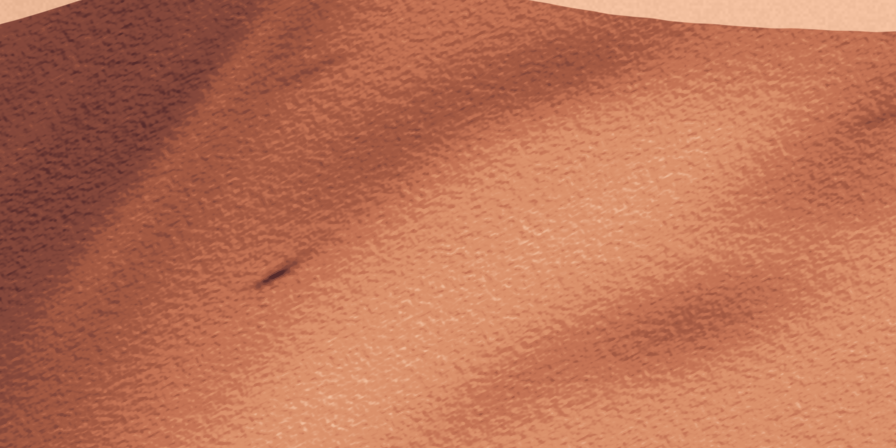
Give the GLSL for this texture, as a Shadertoy shader.

```glsl
// Sunlit sand dune with soft diagonal hollows, wind creases and grainy relief
#define GRAIN_SCALE 95.0
#define GRAIN_DEPTH 0.36
#define SPECKLE 0.07
#define SHADE_TONE 0.21
#define SUN_TONE 0.80
#define SHADOW_COLOR vec3(0.34, 0.17, 0.17)
#define DARK_COLOR vec3(0.52, 0.28, 0.23)
#define RUST_COLOR vec3(0.64, 0.35, 0.26)
#define SAND_COLOR vec3(0.77, 0.45, 0.33)
#define LIGHT_COLOR vec3(0.86, 0.57, 0.42)
#define PALE_COLOR vec3(0.95, 0.75, 0.62)

float hash(vec2 p) {
    vec3 q = fract(vec3(p.xyx) * 0.1031);
    q += dot(q, q.yzx + 33.33);
    return fract((q.x + q.y) * q.z);
}

float noise(vec2 p) {
    vec2 i = floor(p), f = fract(p);
    f = f * f * (3.0 - 2.0 * f);
    return mix(mix(hash(i), hash(i + vec2(1, 0)), f.x),
               mix(hash(i + vec2(0, 1)), hash(i + vec2(1, 1)), f.x), f.y);
}

vec2 turn(vec2 p, float degrees) {
    float a = radians(degrees);
    return vec2(cos(a) * p.x + sin(a) * p.y, cos(a) * p.y - sin(a) * p.x);
}

// Soft elongated spot, with its long axis at the given angle
float spot(vec2 p, vec2 center, float degrees, vec2 radii) {
    vec2 d = turn(p - center, degrees) / radii;
    return exp(-dot(d, d));
}

// Large light and shade of the dune face
float duneTone(vec2 p) {
    float tone = mix(SHADE_TONE, SUN_TONE, smoothstep(-0.3, 0.75, p.x - 0.6 * p.y));
    // Broad hollows
    tone -= 0.25 * spot(p, vec2(0.88, 0.67), 38.0, vec2(0.34, 0.13));
    tone -= 0.24 * spot(p, vec2(1.25, 0.83), 22.0, vec2(0.28, 0.09));
    tone -= 0.28 * spot(p, vec2(1.95, 0.72), 24.0, vec2(0.34, 0.11));
    tone -= 0.17 * spot(p, vec2(1.93, 0.56), 10.0, vec2(0.25, 0.08));
    tone -= 0.31 * spot(p, vec2(1.54, 0.28), 20.0, vec2(0.30, 0.10));
    tone -= 0.14 * spot(p, vec2(1.12, 0.12), 35.0, vec2(0.24, 0.08));
    tone -= 0.18 * smoothstep(0.68, 0.92, p.y) * smoothstep(0.8, 1.3, p.x);
    // Sunlit ridges
    tone += 0.08 * spot(p, vec2(1.42, 0.55), 27.0, vec2(0.45, 0.09));
    tone += 0.07 * spot(p, vec2(0.72, 0.10), 30.0, vec2(0.35, 0.12));
    // Steep streaks on the shaded side
    tone += 0.11 * spot(p, vec2(0.54, 0.87), 55.0, vec2(0.24, 0.035));
    tone += 0.09 * spot(p, vec2(0.22, 0.42), 55.0, vec2(0.34, 0.05));
    tone -= 0.10 * spot(p, vec2(0.40, 0.79), 52.0, vec2(0.30, 0.06));
    tone -= 0.08 * spot(p, vec2(0.66, 0.92), 50.0, vec2(0.16, 0.04));
    float streaks = noise(turn(p, 52.0) * vec2(1.8, 13.0) + 7.0) - 0.5;
    return tone + 0.10 * streaks * smoothstep(1.1, 0.2, p.x);
}

// Thin creases cut by the wind
float creases(vec2 p) {
    float c = 0.55 * spot(p, vec2(0.610, 0.382), 29.0, vec2(0.045, 0.008));
    c += 0.18 * spot(p, vec2(0.65, 0.41), 38.0, vec2(0.08, 0.014));
    c += 0.18 * spot(p, vec2(0.70, 0.845), 24.0, vec2(0.085, 0.014));
    c += 0.16 * spot(p, vec2(1.96, 0.735), 18.0, vec2(0.06, 0.012));
    return c;
}

float grainHeight(vec2 p) {
    vec2 q = turn(p, 28.0) * vec2(0.75, 1.15) * GRAIN_SCALE;
    return 0.65 * noise(q) + 0.35 * noise(q * 1.9 + 17.0);
}

// Height of the crest; the far dune lies above it
float crest(float x) {
    float rightSlope = 0.92 + 0.08 * exp((1.185 - x) / 0.36);
    return min(rightSlope, 0.945 + 0.3 * x) + 0.003 * (noise(vec2(x * 22.0, 3.0)) - 0.5);
}

vec3 sandColor(float t) {
    vec3 c = mix(SHADOW_COLOR, DARK_COLOR, smoothstep(0.0, 0.24, t));
    c = mix(c, RUST_COLOR, smoothstep(0.24, 0.42, t));
    c = mix(c, SAND_COLOR, smoothstep(0.42, 0.61, t));
    c = mix(c, LIGHT_COLOR, smoothstep(0.61, 0.82, t));
    return mix(c, PALE_COLOR, smoothstep(0.82, 1.12, t));
}

void mainImage(out vec4 fragColor, in vec2 fragCoord) {
    vec2 p = fragCoord / iResolution.y;
    float edge = 1.0 / iResolution.y;

    // Relief of the grains, lit from the upper right
    float relief = grainHeight(p) - grainHeight(p + vec2(0.003, 0.006));
    float speckle = noise(p * GRAIN_SCALE * 1.7 + 41.0) - 0.5;
    float tone = duneTone(p);
    float grain = GRAIN_DEPTH * relief + SPECKLE * speckle;
    tone += grain * mix(0.75, 1.0, tone) - creases(p);

    // Shaded rim below the crest
    float above = p.y - crest(p.x);
    tone -= 0.07 * exp(-abs(above) / 0.012) * smoothstep(1.0, 1.3, p.x);

    vec3 farSand = PALE_COLOR + 0.04 * speckle - 0.03 * smoothstep(1.0, 0.0, p.x);
    vec3 color = mix(sandColor(tone), farSand, smoothstep(-edge, edge, above));
    fragColor = vec4(color, 1.0);
}
```
